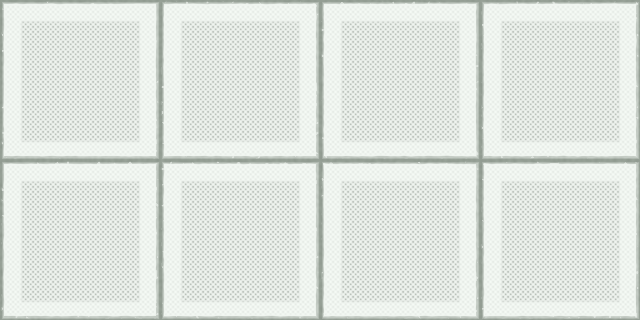
This pattern is drawn by a Shadertoy shader. Its source:

```glsl
// Pale square tiles with a dotted centre panel, bevelled grey-green joints and small chips.
#define ROWS 2.0
#define DOTS 32.0
#define JOINT_HALF 0.024
#define PANEL_CENTER vec2(0.503, 0.490)
#define PANEL_HALF vec2(0.367, 0.375)
#define CHIP_LEVEL 0.30
#define LIGHT vec3(0.96, 0.98, 0.96)
#define PALE vec3(0.90, 0.92, 0.90)
#define DOT_INK vec3(0.73, 0.76, 0.73)
#define JOINT_EDGE vec3(0.76, 0.79, 0.76)
#define JOINT_CORE vec3(0.58, 0.62, 0.58)

const float TAU = 6.2831853;

vec2 hashGradient(vec2 cell) {
    float h = fract(sin(dot(cell, vec2(127.1, 311.7))) * 43758.55);
    return vec2(cos(TAU * h), sin(TAU * h));
}

float gradientNoise(vec2 p) {
    vec2 i = floor(p), f = fract(p);
    vec2 u = f * f * f * (f * (f * 6.0 - 15.0) + 10.0);
    float a = dot(hashGradient(i), f);
    float b = dot(hashGradient(i + vec2(1, 0)), f - vec2(1, 0));
    float c = dot(hashGradient(i + vec2(0, 1)), f - vec2(0, 1));
    float d = dot(hashGradient(i + vec2(1, 1)), f - vec2(1, 1));
    return mix(mix(a, b, u.x), mix(c, d, u.x), u.y);
}

float boxDistance(vec2 p, vec2 halfSize) {
    vec2 d = abs(p) - halfSize;
    return length(max(d, 0.0)) + min(max(d.x, d.y), 0.0);
}

// Staggered dots: +1 at dot centres, -1 in the gaps between them.
float dotWave(vec2 p) {
    vec2 w = cos(TAU * (p * DOTS - 0.125));
    return w.x * w.y;
}

void mainImage(out vec4 fragColor, in vec2 fragCoord) {
    vec2 p = fragCoord / iResolution.y * ROWS;
    float px = ROWS / iResolution.y;
    vec2 tile = fract(p);

    // Dotted border and panel; dots fade out when too fine to resolve
    float wave = dotWave(p) * (1.0 - smoothstep(0.35, 0.7, px * DOTS));
    float ink = smoothstep(0.0, 1.0, wave);
    float gap = smoothstep(0.0, 1.0, -wave);
    vec3 border = mix(mix(LIGHT, PALE, 0.35), PALE, ink);
    border = mix(border, LIGHT, gap);
    vec3 panel = mix(PALE, DOT_INK, ink);
    panel = mix(panel, LIGHT, gap * 0.7);
    float panelDist = boxDistance(tile - PANEL_CENTER, PANEL_HALF);
    vec3 color = mix(panel, border, smoothstep(-px, px, panelDist));
    float rim = 1.0 - smoothstep(0.0, 0.008 + px * 0.5, abs(panelDist));
    color = mix(color, PALE * 0.97, rim * 0.35);

    // Joint with a plain glazed lip and a dark core
    vec2 offset = tile - step(0.5, tile);
    vec2 away = abs(offset);
    float seam = min(away.x, away.y);
    float wobble = gradientNoise(p * 22.0) * 0.004;
    float edge = JOINT_HALF + wobble;
    float lip = smoothstep(edge + 0.018, edge + 0.004, seam);
    color = mix(color, mix(LIGHT, PALE, 0.3), lip * 0.8);
    float joint = 1.0 - smoothstep(edge - px * 0.7, edge + px * 0.7, seam);
    vec2 shifted = abs(offset - vec2(0.004, -0.003));
    float core = 1.0 - smoothstep(0.005, 0.019, min(shifted.x, shifted.y));
    vec3 jointColor = mix(JOINT_EDGE, JOINT_CORE, core);
    jointColor += gradientNoise(p * 35.0) * 0.04;

    // Chips and smears of glaze along the joint edges
    float chipNoise = gradientNoise(p * 31.0 + 7.3);
    float chip = smoothstep(CHIP_LEVEL, CHIP_LEVEL + 0.12, chipNoise);
    chip *= smoothstep(0.007, 0.015, seam);
    jointColor = mix(jointColor, PALE, chip * 0.75);

    fragColor = vec4(mix(color, jointColor, joint), 1.0);
}
```
